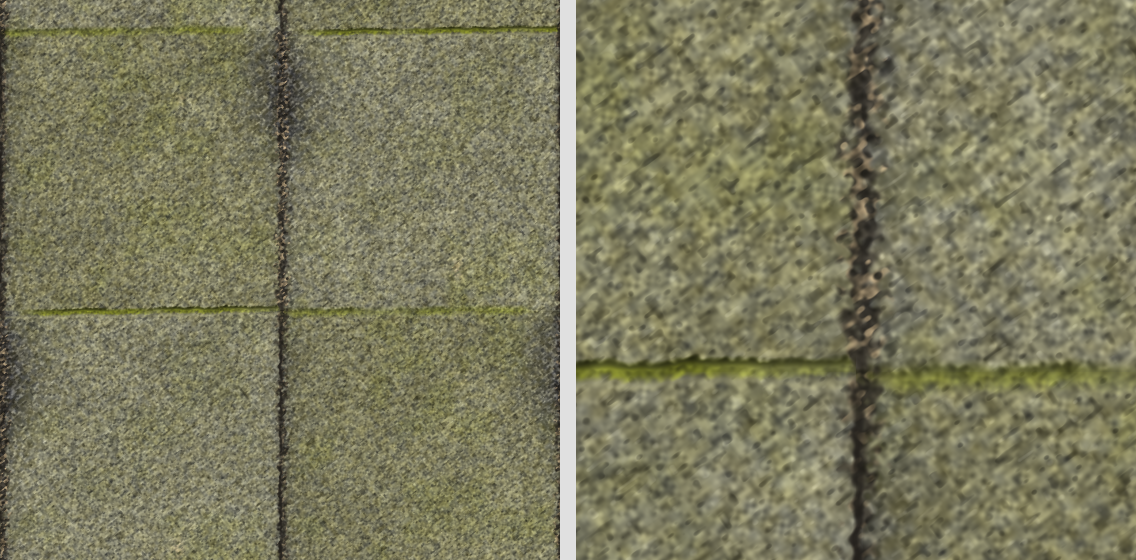
Left: the whole. Right: its middle third, enlarged.
A three.js fragment shader for this texture:

```glsl
varying vec2 vUv;

const float SLAB = 0.5;
const vec2 JOINT = vec2(0.004, 0.445);
const float GRAIN_SCALE = 165.0;
const float GRAIN_CONTRAST = 0.88;
const vec2 STAIN_POS = vec2(0.503, 0.385);
const vec2 STAIN_SIZE = vec2(0.075, 0.115);
const vec3 OLIVE_SLAB = vec3(0.480, 0.472, 0.358);
const vec3 GREY_SLAB = vec3(0.508, 0.500, 0.402);
const vec3 ALGAE = vec3(0.46, 0.465, 0.27);
const vec3 STAIN = vec3(0.29, 0.285, 0.265);
const vec3 PALE_STONE = vec3(0.66, 0.60, 0.46);
const vec3 MOSS = vec3(0.43, 0.455, 0.12);
const vec3 SHADOW = vec3(0.20, 0.21, 0.08);
const vec3 LIP = vec3(0.60, 0.59, 0.45);
const vec3 SOIL = vec3(0.16, 0.145, 0.125);
const vec3 GRIT = vec3(0.60, 0.52, 0.40);

float hash(vec2 p) {
  vec3 h = fract(vec3(p.xyx) * 0.1031);
  h += dot(h, h.yzx + 33.33);
  return fract((h.x + h.y) * h.z);
}

float noise(vec2 p) {
  vec2 i = floor(p);
  vec2 f = fract(p);
  f = f * f * (3.0 - 2.0 * f);
  return mix(mix(hash(i), hash(i + vec2(1.0, 0.0)), f.x),
             mix(hash(i + vec2(0.0, 1.0)), hash(i + 1.0), f.x), f.y);
}

float fbm(vec2 p) {
  float sum = 0.0;
  float amp = 0.5;
  for (int i = 0; i < 4; i++) {
    sum += amp * noise(p);
    p = p * 2.03 + 17.1;
    amp *= 0.5;
  }
  return sum / 0.9375;
}

// Soft band of the given half width around zero
float band(float d, float halfWidth, float blur) {
  return 1.0 - smoothstep(halfWidth - blur, halfWidth + blur, abs(d));
}

float spot(vec2 p, vec2 centre, vec2 size) {
  vec2 d = (p - centre) / size;
  return exp(-dot(d, d));
}

void main() {
  // Each row repeats the one above, shifted by one slab
  float row = floor((vUv.y - JOINT.y) / SLAB);
  vec2 q = vec2(fract(vUv.x + SLAB * row), vUv.y - JOINT.y - SLAB * row);
  float greySide = step(SLAB, fract(q.x - JOINT.x));

  // Stone grain: slanted chips, fine sand and pits, continuous over the joints
  vec2 g = mat2(0.8, -0.6, 0.6, 0.8) * vUv * GRAIN_SCALE;
  float chips = noise(g * vec2(0.85, 1.6) + 300.0);
  float sand = noise(g.yx * 1.9 + 341.0);
  float pits = smoothstep(0.68, 0.95, noise(g * vec2(1.0, 1.5) + 487.0));
  float glints = smoothstep(0.74, 0.98, noise(g * vec2(0.9, 1.5) + 639.0));
  float grain = 0.5 * chips + 0.5 * sand - 0.5;
  float tint = noise(g * 0.8 + 811.0) - 0.5;
  float cloud = fbm(q * 9.0 + 5.0);

  // Slab colour with algae and pale stones
  vec3 col = mix(OLIVE_SLAB, GREY_SLAB, greySide);
  col *= 0.89 + 0.26 * cloud;
  float lowEdge = exp(-q.y / 0.06) * greySide;
  float algae = smoothstep(0.45, 0.75, fbm(q * 17.0 + 60.0));
  algae *= 0.25 + 0.45 * lowEdge + 0.2 * (1.0 - greySide);
  algae += 0.5 * spot(q, vec2(0.95, 0.065), vec2(0.03));
  col = mix(col, ALGAE, clamp(algae, 0.0, 0.7));
  float pale = spot(q, vec2(0.817, 0.075), vec2(0.012, 0.018));
  pale += 0.6 * spot(q, vec2(0.325, 0.38), vec2(0.011, 0.009));
  col = mix(col, PALE_STONE, 0.7 * pale * smoothstep(0.25, 0.6, chips));

  // Vertical joint side: gritty fill and dark crack alternate along it
  float across = mod(vUv.x - JOINT.x + 0.5 * SLAB, SLAB) - 0.5 * SLAB;
  float centre = step(0.25, vUv.x) * step(vUv.x, 0.75);
  float swing = sin(6.2832 * (vUv.y - 0.44)) * (2.0 * centre - 1.0);
  float gritty = smoothstep(-0.35, 0.25, swing);

  // Damp stain and dirt beside the vertical joints
  float stain = spot(q, STAIN_POS, STAIN_SIZE);
  float dirt = exp(-abs(across) / mix(0.011, 0.024, step(0.0, across)));
  float soiled = clamp(0.75 * stain + 0.65 * dirt, 0.0, 1.0);
  soiled *= smoothstep(0.15, 0.7, 0.5 * chips + 0.5 * sand + 0.3 * soiled);
  col = mix(col, STAIN, soiled);
  col *= 1.0 + GRAIN_CONTRAST * (1.0 + 1.1 * soiled) * grain;
  col *= 1.0 - 0.27 * pits;
  col += 0.08 * glints + tint * vec3(0.03, 0.015, -0.05);

  // Horizontal joint: shadow, moss and a pale lower lip
  float jointRow = floor((vUv.y - JOINT.y) / SLAB + 0.5);
  float along = fract(vUv.x + SLAB * jointRow);
  float crisp = 1.0 - smoothstep(0.49, 0.52, along);
  float d = vUv.y - JOINT.y - SLAB * jointRow;
  d -= mix(-0.004, 0.003, fract(along * 2.0));
  d += 0.003 * (noise(vec2(along * 60.0, 3.0)) - 0.5) + 0.004 * grain;
  float growth = smoothstep(0.25, 0.6, fbm(vec2(along * 18.0, jointRow + 9.0)));
  float reach = smoothstep(0.02, 0.08, along) * (1.0 - smoothstep(0.91, 0.97, along));
  float lip = band(d + 0.009, 0.002, 0.002) * crisp;
  col = mix(col, LIP * (1.0 + 0.5 * grain), 0.55 * lip);
  float moss = band(d, mix(0.006, 0.0045, crisp), mix(0.006, 0.003, crisp));
  moss *= reach * mix(0.6, 0.9, crisp) * (0.5 + 0.5 * growth);
  col = mix(col, MOSS * (1.0 + 0.9 * grain), moss);
  float shade = band(d - 0.004, 0.002, 0.002) * mix(0.35, 0.8, crisp);
  shade *= smoothstep(0.25, 0.65, noise(vec2(along * 13.0, 21.0)));
  col = mix(col, SHADOW * (1.0 + grain), shade * reach);

  // Loose fill with scattered grit, and a thin broken crack
  float ragged = noise(g * 1.1 + 931.0) - 0.5;
  float fill = band(across + 0.018 * ragged, mix(0.006, 0.008, gritty), 0.006);
  float grit = smoothstep(0.4, 0.8, noise(g * vec2(1.2, 1.8) + 973.0));
  vec3 fillCol = mix(SOIL, GRIT, grit * mix(0.55, 0.95, gritty));
  col = mix(col, fillCol * (1.0 + 1.2 * grain), 0.8 * fill);
  float crack = band(across + 0.003 + 0.004 * ragged, 0.0025, 0.002);
  float broken = smoothstep(0.15, 0.5, noise(vec2(centre * 7.0, vUv.y * 45.0)));
  col = mix(col, SOIL * 0.8, crack * mix(0.85, 0.25, gritty) * (0.4 + 0.6 * broken));

  gl_FragColor = vec4(clamp(col, 0.0, 1.0), 1.0);
}
```
